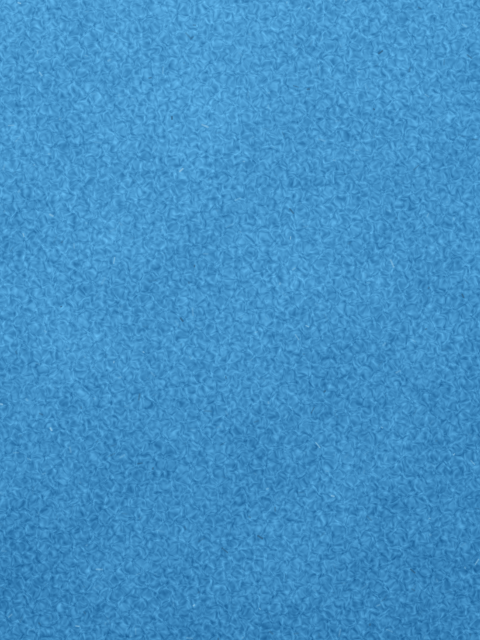
Give the GLSL for this texture, as a WebGL 2 fragment shader.

```glsl
#version 300 es
precision highp float;
// Blue felted paper: fine pressed grain, soft mottling, sparse pale and dark fibres.

#define BASE_COLOR vec3(0.263, 0.566, 0.777)
#define TONE_TINT vec3(0.82, 1.0, 0.98)
#define PALE_FIBRE vec3(0.56, 0.77, 0.90)
#define DARK_FIBRE vec3(0.18, 0.36, 0.50)
#define GRAIN_SCALE 185.0
#define GRAIN_CONTRAST 0.20
#define MOTTLE_CONTRAST 0.035
#define LIGHT_FALLOFF 0.085
#define FIBRE_CELLS 34.0
#define FIBRE_DENSITY 0.42
#define FIBRE_WIDTH 0.0011

uniform vec2 u_resolution;
out vec4 outColor;

uint scramble(uint x) {
    x ^= x >> 16;
    x *= 0x7feb352du;
    x ^= x >> 15;
    x *= 0x846ca68bu;
    return x ^ (x >> 16);
}

float hash(vec2 cell, int seed) {
    ivec2 c = ivec2(cell);
    uint h = scramble(uint(c.x) + scramble(uint(c.y) + scramble(uint(seed))));
    return float(h >> 8) / 16777216.0;
}

vec2 direction(float turn) {
    float angle = 6.28318 * turn;
    return vec2(cos(angle), sin(angle));
}

float cornerSlope(vec2 cell, vec2 offset, vec2 corner, int seed) {
    return dot(direction(hash(cell + corner, seed)), offset - corner);
}

float gradientNoise(vec2 p, int seed) {
    vec2 cell = floor(p);
    vec2 f = p - cell;
    vec2 w = f * f * f * (f * (f * 6.0 - 15.0) + 10.0);
    float low = mix(cornerSlope(cell, f, vec2(0, 0), seed),
                    cornerSlope(cell, f, vec2(1, 0), seed), w.x);
    float high = mix(cornerSlope(cell, f, vec2(0, 1), seed),
                     cornerSlope(cell, f, vec2(1, 1), seed), w.x);
    return mix(low, high, w.y);
}

// Pressed fibres: warped octaves with slightly stretched, turned axes.
float paperGrain(vec2 p) {
    vec2 warp = vec2(gradientNoise(p * 70.0, 1), gradientNoise(p * 70.0, 2));
    vec2 q = p + 0.006 * warp;
    vec2 turned = vec2(q.x * 0.8 + q.y * 0.6, q.y * 0.8 - q.x * 0.6);
    float grain = 0.62 * gradientNoise(q * GRAIN_SCALE, 3);
    grain += 0.50 * gradientNoise(turned * GRAIN_SCALE * vec2(0.85, 0.55), 4);
    grain += 0.30 * gradientNoise(q * GRAIN_SCALE * vec2(0.5, 0.36), 5);
    return grain + 0.25 * gradientNoise(turned * GRAIN_SCALE * 1.7, 6);
}

float mottle(vec2 p) {
    return gradientNoise(p * 5.0, 7) + 0.8 * gradientNoise(p * 14.0, 8)
         + 0.7 * gradientNoise(p * 36.0, 9);
}

// Broad light: brightest at the upper left, fading down and to the right edge.
float lighting(vec2 uv) {
    float slope = uv.y - 0.5 - 0.15 * (uv.x - 0.5);
    vec2 d = uv - vec2(0.45, 0.62);
    return LIGHT_FALLOFF * (slope + 0.12 - dot(d, d) * 0.65);
}

float segmentDistance(vec2 p, vec2 halfAxis) {
    float t = clamp(dot(p, halfAxis) / dot(halfAxis, halfAxis), -1.0, 1.0);
    return length(p - halfAxis * t);
}

// Scattered short fibres, one candidate per cell.
vec3 addFibres(vec3 color, vec2 p, float pixel) {
    vec2 home = floor(p * FIBRE_CELLS);
    for (int y = -1; y <= 1; y++) {
        for (int x = -1; x <= 1; x++) {
            vec2 cell = home + vec2(x, y);
            if (hash(cell, 10) > FIBRE_DENSITY) continue;
            vec2 center = (cell + vec2(hash(cell, 11), hash(cell, 12))) / FIBRE_CELLS;
            float size = hash(cell, 13);
            float halfLength = mix(0.0006, 0.0055, size * size);
            vec2 halfAxis = direction(hash(cell, 14)) * halfLength;
            float d = segmentDistance(p - center, halfAxis);
            float width = FIBRE_WIDTH * mix(0.6, 1.3, hash(cell, 15));
            float cover = 1.0 - smoothstep(width - pixel, width + pixel, d);
            float strength = hash(cell, 16);
            strength = mix(0.12, 0.85, strength * strength * strength);
            vec3 fibre = hash(cell, 17) < 0.6 ? PALE_FIBRE : DARK_FIBRE;
            color = mix(color, fibre, cover * strength);
        }
    }
    return color;
}

void main() {
    vec2 uv = gl_FragCoord.xy / u_resolution;
    vec2 p = gl_FragCoord.xy / u_resolution.y;
    float tone = lighting(uv) + MOTTLE_CONTRAST * mottle(p);
    tone += GRAIN_CONTRAST * paperGrain(p);
    vec3 color = BASE_COLOR + TONE_TINT * tone;
    color = addFibres(color, p, 1.0 / u_resolution.y);
    outColor = vec4(clamp(color, 0.0, 1.0), 1.0);
}
```
